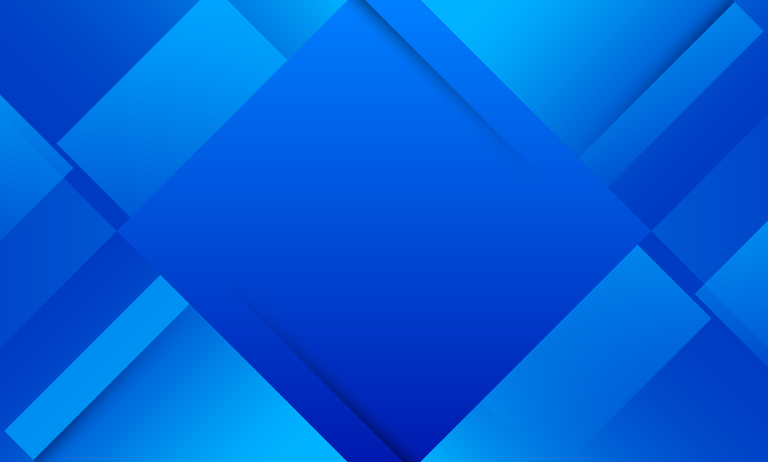
Reproduce this background procedurally as a WebGL 2 fragment shader.

```glsl
#version 300 es
precision highp float;
// Blue geometric background: a large diamond over translucent diagonal panels.
// Space is turned 45 degrees, so every panel is an axis-aligned box there;
// the right half reuses the left layout through a half-turn fold.
uniform vec2 u_resolution;
out vec4 outColor;

const vec3 DEEP = vec3(0.0, 0.235, 0.765);
const vec3 GLOW = vec3(0.0, 0.70, 1.0);
const vec3 PANEL = vec3(0.0, 0.65, 1.0);
const vec3 SHADE = vec3(0.0, 0.13, 0.40);
const vec3 DIAMOND_TOP = vec3(0.0, 0.50, 1.0);
const vec3 DIAMOND_LOW = vec3(0.0, 0.10, 0.685);
const float DIAMOND = 1.157;   // half extent of the diamond
const float FAR = 9.0;         // beyond every canvas edge

// Antialiased coverage of the box from lo to hi.
float boxMask(vec2 p, vec2 lo, vec2 hi, float aa) {
    vec2 d = min(p - lo, hi - p);
    return smoothstep(-aa, aa, min(d.x, d.y));
}

// Linear ramp from 'first' at x0 to 'last' at x1.
float ramp(float x, float x0, float x1, float first, float last) {
    return mix(first, last, clamp((x - x0) / (x1 - x0), 0.0, 1.0));
}

// Shadow that is crisp at its edge and fades over 'width'.
float edgeShadow(float d, float width, float aa) {
    float fade = 1.0 - clamp(d / width, 0.0, 1.0);
    return smoothstep(-aa, aa, d) * fade * fade;
}

// Dark wedges that brighten towards the top and bottom centre.
vec3 backdrop(vec2 q, float aa) {
    float upper = clamp((q.y + DIAMOND) * 0.5, 0.0, 1.0);
    float lower = smoothstep(0.0, 0.9, (q.x + DIAMOND) * 0.5);
    float side = smoothstep(-aa, aa, -DIAMOND - q.y);
    return mix(DEEP, GLOW, mix(upper * upper, lower, side));
}

// Panels around the diamond; q is folded, y is the true height.
vec3 sidePanels(vec2 q, float y, float isRight, float aa) {
    vec3 color = backdrop(q, aa);

    // Faint square beside the diamond corner
    float square = boxMask(q, vec2(-FAR), vec2(-DIAMOND), aa);
    color = mix(color, PANEL, square * ramp(q.x + q.y, -2.3, -3.4, 0.25, 0.09));

    // Wide panel, fading downwards
    float wide = boxMask(q, vec2(-1.796, -1.039), vec2(0.0, 0.322), aa);
    float wideTop = mix(1.0, -0.06, isRight);
    float wideAlpha = ramp(y, wideTop, wideTop - 0.94,
                           mix(0.96, 0.70, isRight), mix(0.28, 0.0, isRight));
    color = mix(color, PANEL, wide * wideAlpha);

    // Outer panel at the canvas side
    float outer = boxMask(q, vec2(-FAR), vec2(-1.617, -1.072), aa);
    float outerTop = mix(0.59, 0.06, isRight);
    color = mix(color, PANEL, outer * ramp(y, outerTop, outerTop - 0.64, 0.75, 0.15));

    // Narrow bar and the shadow along its inner edge
    float reach = ramp(q.y, -2.3, -DIAMOND, 0.62, 0.0);
    float bounds = boxMask(q, vec2(-FAR, -2.509), vec2(FAR, -DIAMOND), aa);
    color = mix(color, SHADE, bounds * reach * edgeShadow(q.x + 0.526, 0.13, aa));
    float bar = boxMask(q, vec2(-0.778, -2.509), vec2(-0.526, -DIAMOND), aa);
    float barAlpha = mix(0.73, ramp(y, 1.0, 0.15, 0.55, 0.08), isRight);
    return mix(color, PANEL, bar * barAlpha);
}

// Vertical gradient with a fading crease near two opposite sides.
vec3 diamondFill(vec2 p, float y, float aa) {
    vec3 color = mix(DIAMOND_LOW, DIAMOND_TOP, clamp(y * 0.5 + 0.5, 0.0, 1.0));
    float along = p.x * sign(p.y);
    float strength = ramp(along, -1.08, 0.46, 0.65, 0.0);
    float crease = edgeShadow(0.917 - abs(p.y), 0.13, aa);
    return mix(color, color * 0.35, crease * strength);
}

void main() {
    vec2 uv = (2.0 * gl_FragCoord.xy - u_resolution) / u_resolution.y;
    float aa = 1.6 / u_resolution.y;

    // Diagonal axes: x runs down-right, y runs up-right
    vec2 p = vec2(uv.x - uv.y, uv.x + uv.y);
    float isRight = step(0.0, uv.x);
    vec2 folded = p * (1.0 - 2.0 * isRight);

    vec3 color = sidePanels(folded, uv.y, isRight, aa);
    float inside = boxMask(p, vec2(-DIAMOND), vec2(DIAMOND), aa);
    color = mix(color, diamondFill(p, uv.y, aa), inside);
    outColor = vec4(color, 1.0);
}
```
